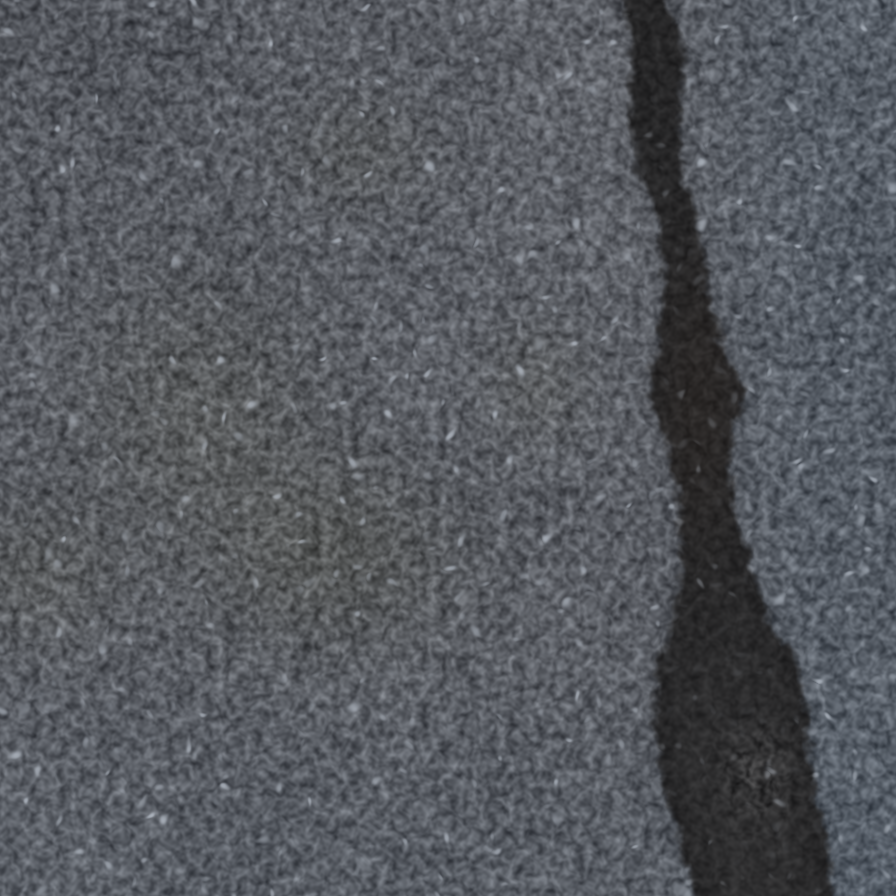
Give the GLSL for this texture, as a Shadertoy shader.

```glsl
const vec3 STONE = vec3(0.350, 0.362, 0.387);
const vec3 WET = vec3(0.150, 0.149, 0.153);
const vec3 FLECK = vec3(0.72, 0.75, 0.79);
const vec3 OLIVE_TINT = vec3(0.002, -0.002, -0.026);
const vec3 BLUE_TINT = vec3(-0.012, 0.002, 0.012);
const float GRAIN_SCALE = 92.0;
const float GRAIN_CONTRAST = 0.185;
const float GRAIN_WARP = 0.28;
const float FLECK_SCALE = 56.0;
const float FLECK_SHARE = 0.30;
const float EDGE_SOFTNESS = 0.006;
const float EDGE_ROUGHNESS = 0.008;
const int LAST_ROW = 16;

// Left and right borders of the wet streak, evenly spaced from bottom to top
const vec2 STREAK[17] = vec2[17](
    vec2(0.777, 0.930), vec2(0.758, 0.922), vec2(0.740, 0.908),
    vec2(0.731, 0.901), vec2(0.732, 0.893), vec2(0.753, 0.857),
    vec2(0.760, 0.837), vec2(0.757, 0.818), vec2(0.746, 0.815),
    vec2(0.724, 0.829), vec2(0.737, 0.802), vec2(0.741, 0.788),
    vec2(0.736, 0.779), vec2(0.711, 0.760), vec2(0.704, 0.759),
    vec2(0.706, 0.762), vec2(0.697, 0.746));

vec3 hash3(vec2 cell) {
    vec3 p = fract(cell.xyx * vec3(0.1031, 0.1030, 0.0973));
    p += dot(p, p.yxz + 33.33);
    return fract((p.xxy + p.yzz) * p.zyx);
}

float cornerSlope(vec2 cell, vec2 offset) {
    float angle = 6.2832 * hash3(cell).x;
    return dot(vec2(cos(angle), sin(angle)), offset);
}

float gradientNoise(vec2 p) {
    vec2 i = floor(p), f = p - i;
    vec2 u = f * f * f * (f * (f * 6.0 - 15.0) + 10.0);
    vec2 e = vec2(1.0, 0.0);
    float low = mix(cornerSlope(i, f), cornerSlope(i + e, f - e), u.x);
    float high = mix(cornerSlope(i + e.yx, f - e.yx), cornerSlope(i + 1.0, f - 1.0), u.x);
    return mix(low, high, u.y);
}

float fbm(vec2 p, int octaves, float gain) {
    float sum = 0.0, weight = 1.0;
    for (int i = 0; i < octaves; i++) {
        sum += weight * gradientNoise(p);
        p = mat2(1.5, 1.1, -1.1, 1.5) * p + 17.3;
        weight *= gain;
    }
    return sum;
}

// Soft elliptical patch
float patchAt(vec2 uv, vec2 center, vec2 radius) {
    vec2 d = (uv - center) / radius;
    return exp(-dot(d, d));
}

// Scattered bright mineral chips, one candidate per cell
float flecks(vec2 p) {
    vec2 home = floor(p);
    float light = 0.0;
    for (int y = -1; y <= 1; y++)
    for (int x = -1; x <= 1; x++) {
        vec2 cell = home + vec2(x, y);
        vec3 place = hash3(cell + 71.0);
        vec3 kind = hash3(cell + 193.0);
        vec2 d = p - cell - place.xy;
        float angle = 6.2832 * place.z;
        d = mat2(cos(angle), -sin(angle), sin(angle), cos(angle)) * d;
        d /= mix(0.16, 0.29, kind.y) * vec2(1.3, 0.8);
        float present = step(kind.x, FLECK_SHARE);
        float glint = mix(0.18, 0.95, kind.z * kind.z * kind.z);
        light = max(light, present * glint * exp(-pow(dot(d, d), 1.4)));
    }
    return light;
}

// Signed distance across the streak, positive inside
float streakDepth(vec2 uv) {
    float row = clamp(uv.y, 0.0, 0.9999) * float(LAST_ROW);
    int i = int(row);
    vec2 border = mix(STREAK[i], STREAK[i + 1], smoothstep(0.0, 1.0, fract(row)));
    float rough = EDGE_ROUGHNESS * fbm(uv * 45.0, 3, 0.6);
    return min(uv.x - border.x, border.y - uv.x) + rough;
}

void mainImage(out vec4 fragColor, in vec2 fragCoord) {
    vec2 uv = fragCoord / iResolution.xy;

    // Blotchy crumbs, only slightly warped so that they stay compact
    vec2 warp = vec2(gradientNoise(uv * 60.0 + 5.0), gradientNoise(uv * 60.0 + 41.0));
    vec2 p = uv * GRAIN_SCALE + GRAIN_WARP * warp;
    float grain = fbm(p, 2, 0.65) + 0.35 * gradientNoise(uv * 37.0 + 9.0);
    float chips = flecks(uv * FLECK_SCALE + 0.3 * warp);

    // Broad discolouration of the dry stone
    float olive = patchAt(uv, vec2(0.37, 0.38), vec2(0.13, 0.10))
        + 0.8 * patchAt(uv, vec2(0.22, 0.54), vec2(0.13, 0.14))
        + 0.7 * patchAt(uv, vec2(0.04, 0.36), vec2(0.09, 0.08))
        + 0.6 * patchAt(uv, vec2(0.40, 0.83), vec2(0.08, 0.06))
        + 0.6 * patchAt(uv, vec2(0.60, 0.57), vec2(0.06, 0.07));
    float blue = smoothstep(0.70, 0.95, uv.x) + 0.4 * smoothstep(0.35, 0.0, uv.y);
    float shade = 0.025 * fbm(uv * 6.0, 3, 0.6)
        - 0.025 * patchAt(uv, vec2(0.36, 0.38), vec2(0.10, 0.08))
        - 0.025 * patchAt(uv, vec2(0.04, 0.96), vec2(0.25, 0.22))
        - 0.015 * patchAt(uv, vec2(1.00, 0.70), vec2(0.10, 0.20))
        + 0.018 * patchAt(uv, vec2(0.65, 0.78), vec2(0.14, 0.35));
    vec3 dry = STONE + olive * OLIVE_TINT + blue * BLUE_TINT + shade;
    dry += GRAIN_CONTRAST * grain * vec3(0.98, 1.0, 1.02);
    dry = mix(dry, FLECK, 0.8 * chips);

    // Wet streak, paler where it widens and scuffed near its foot
    float depth = streakDepth(uv);
    float foot = smoothstep(0.50, 0.08, uv.y);
    float scuff = patchAt(uv, vec2(0.845, 0.135), vec2(0.035, 0.045));
    vec3 wet = WET + 0.030 * foot * smoothstep(0.0, 0.04, depth);
    wet += vec3(0.018, 0.008, 0.0) * patchAt(uv, vec2(0.78, 0.55), vec2(0.05, 0.15));
    wet += (0.065 + 0.12 * scuff) * grain + 0.035 * scuff;
    wet = mix(wet, FLECK, (0.35 + 0.2 * scuff) * chips);

    // Damp fringe outside, then the soft border
    dry *= 1.0 - 0.10 * exp(-max(-depth, 0.0) / 0.010);
    float soft = max(EDGE_SOFTNESS, 1.0 / iResolution.y);
    vec3 color = mix(dry, wet, smoothstep(-soft, soft, depth));
    fragColor = vec4(clamp(color, 0.0, 1.0), 1.0);
}
```
